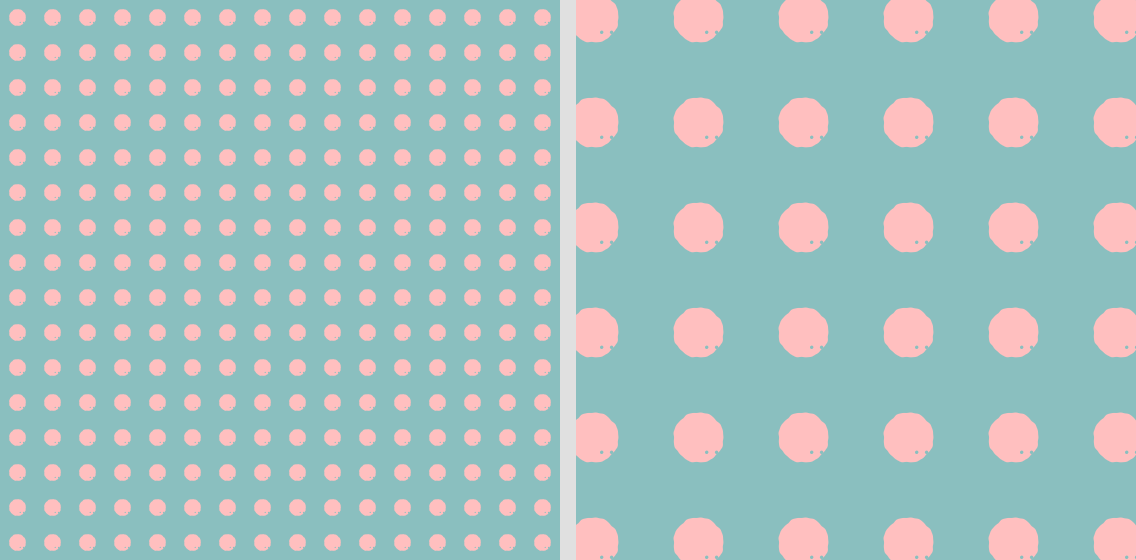
Left: the whole. Right: its middle third, enlarged.
Write a Shadertoy shader that draws this pattern.

```glsl
const float REPEATS = 16.0;               // dots across and down
const float DOT_RADIUS = 0.239;           // lengths below are in cell units
const float FACET_DEPTH = 0.004;          // slight octagonal flattening
const float RAGGED_DEPTH = 0.003;         // uneven rim
const float PIT_RADIUS = 0.016;
const vec2 INNER_PIT = vec2(0.078, -0.141);
const vec2 RIM_PIT = vec2(0.172, -0.141);
const vec3 GROUND_COLOR = vec3(0.54, 0.75, 0.75);
const vec3 DOT_COLOR = vec3(1.0, 0.75, 0.75);

// Signed distance to a roughly cut round dot
float roughDot(vec2 p) {
    float angle = atan(p.y, p.x);
    float facets = -FACET_DEPTH * cos(8.0 * angle);
    float ragged = RAGGED_DEPTH * (0.6 * sin(13.0 * angle + 0.7) + 0.4 * sin(21.0 * angle + 2.1));
    return length(p) - (DOT_RADIUS + facets + ragged);
}

// Signed distance to the small pits worn into the lower right of the dot
float pits(vec2 p) {
    return min(length(p - INNER_PIT), length(p - RIM_PIT)) - PIT_RADIUS;
}

// Smoothed coverage of the inside of a shape
float coverage(float dist, float pixel) {
    return clamp(0.5 - dist / pixel, 0.0, 1.0);
}

void mainImage(out vec4 fragColor, in vec2 fragCoord) {
    vec2 cell = fract(fragCoord / iResolution.xy * REPEATS) - 0.5;
    float pixel = REPEATS / min(iResolution.x, iResolution.y);

    // Dot with its pits cut out
    float dotMask = coverage(roughDot(cell), pixel);
    dotMask *= 1.0 - coverage(pits(cell), pixel);

    fragColor = vec4(mix(GROUND_COLOR, DOT_COLOR, dotMask), 1.0);
}
```
